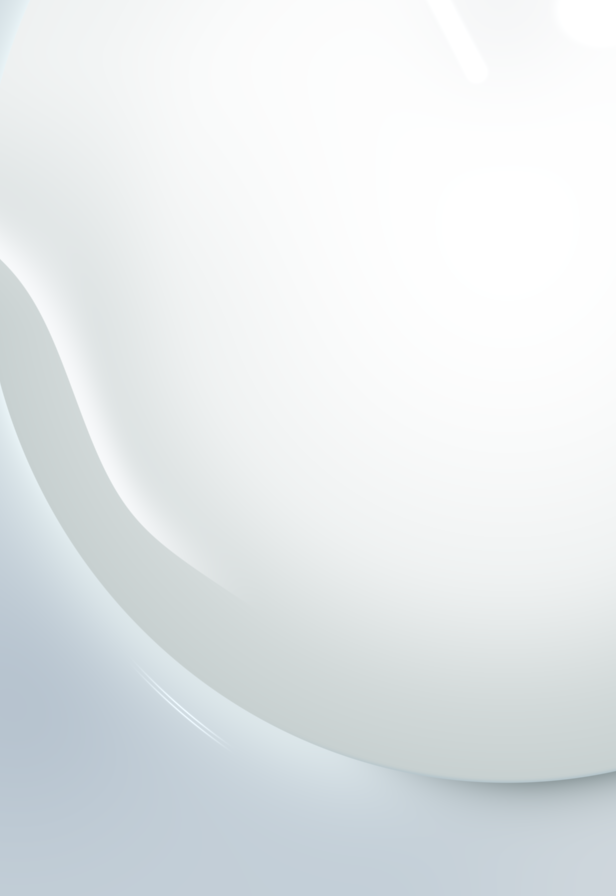
Write a Shadertoy shader that draws this background.

```glsl
// Pale glass bowl with a curved inner ridge, resting on a cool blue-grey surface.

// Approximate signed distance to an ellipse, negative inside.
float ellipseDistance(vec2 q, vec2 radii) {
    float f = length(q / radii);
    return f * (f - 1.0) / max(length(q / (radii * radii)), 1e-4);
}

float segmentDistance(vec2 p, vec2 a, vec2 b) {
    vec2 ab = b - a;
    return length(p - a - ab * clamp(dot(p - a, ab) / dot(ab, ab), 0.0, 1.0));
}

// Signed distance to the S-shaped ridge, positive above it.
float ridgeDistance(vec2 p) {
    float s = tanh((p.x - 0.0833) / 0.0521);
    float height = 0.6125 - 0.65 * p.x - 0.1068 * s;
    float slope = 0.65 + 2.05 * (1.0 - s * s);
    return (p.y - height) / sqrt(1.0 + slope * slope);
}

// Cool surface with reflected light, contact shadow and fine streaks.
vec3 surfaceColor(vec2 p, float d) {
    vec3 color = mix(vec3(0.765, 0.81, 0.845), vec3(0.715, 0.765, 0.81),
                     exp(-dot(p - vec2(0.02, 0.22), p - vec2(0.02, 0.22)) / 0.025));
    color = mix(color, vec3(0.82, 0.85, 0.87), 0.8 * smoothstep(0.4, 0.72, p.x));

    float left = 1.0 - smoothstep(0.3, 0.55, p.x);
    float halo = exp(-pow(max(d, 0.0) / 0.055, 1.5));
    color = mix(color, vec3(0.875, 0.915, 0.925), halo * (0.3 + 0.6 * left));
    color += 0.05 * exp(-max(d, 0.0) / 0.012) * smoothstep(0.3, 0.55, p.y);

    float shadow = exp(-max(d, 0.0) / 0.022) * smoothstep(0.36, 0.62, p.x);
    color = mix(color, vec3(0.55, 0.60, 0.61), 0.95 * shadow);

    float window = smoothstep(0.14, 0.2, p.x) * (1.0 - smoothstep(0.21, 0.265, p.x));
    for (int i = 0; i < 2; i++) {
        float offset = d - 0.0326 - 0.1 * (p.x - 0.156) - 0.005 * float(i);
        color += 0.12 * window * exp(-pow(offset / 0.0011, 2.0));
    }
    return color;
}

// Milky interior, darkening toward its rim and lit along the ridge.
vec3 glassColor(vec2 p, float f, float d, float pixel) {
    float shade = 0.16 * f * f + 0.06 * smoothstep(0.6, 0.9, f);
    shade *= mix(1.0, 0.3, smoothstep(0.62, 0.95, p.y));
    vec3 color = 1.0 - shade * vec3(1.0, 0.84, 0.84);

    float ridge = ridgeDistance(p);
    float above = max(ridge, 0.0);
    float glow = 0.6 * exp(-pow(above / 0.032, 2.0)) + 0.32 * exp(-above / 0.06);
    glow *= smoothstep(-pixel, pixel, ridge) * (1.0 - smoothstep(0.12, 0.3, p.x));
    color = mix(color, vec3(0.985, 0.988, 0.995), glow);

    // Soft veil and bright reflections in the upper right corner.
    float veil = exp(-pow(length((p - vec2(0.56, 1.0)) / vec2(0.09, 0.1)), 2.0));
    color -= 0.03 * veil * vec3(1.0, 0.9, 0.8);
    float wedge = segmentDistance(p, vec2(0.485, 1.01), vec2(0.532, 0.92));
    float corner = length((p - vec2(0.67, 0.99)) / vec2(1.0, 0.8)) - 0.035;
    color += 0.04 * (1.0 - smoothstep(0.006, 0.016, wedge));
    color += 0.04 * (1.0 - smoothstep(0.0, 0.025, corner));

    // Blue tint gathered in the thin rim.
    float rim = exp(-pow(d / 0.003, 2.0)) * smoothstep(0.25, 0.5, p.x);
    return mix(color, vec3(0.67, 0.75, 0.79), 0.6 * rim);
}

void mainImage(out vec4 fragColor, in vec2 fragCoord) {
    vec2 p = fragCoord / iResolution.xy * vec2(0.6875, 1.0);
    float pixel = 1.0 / iResolution.y;

    vec2 radii = vec2(0.5885, 0.6133);
    vec2 q = p - vec2(0.5664, 0.7396);
    float d = ellipseDistance(q, radii);

    vec3 glass = glassColor(p, length(q / radii), d, pixel);
    vec3 color = mix(glass, surfaceColor(p, d), smoothstep(-pixel, pixel, d));
    fragColor = vec4(clamp(color, 0.0, 1.0), 1.0);
}
```
